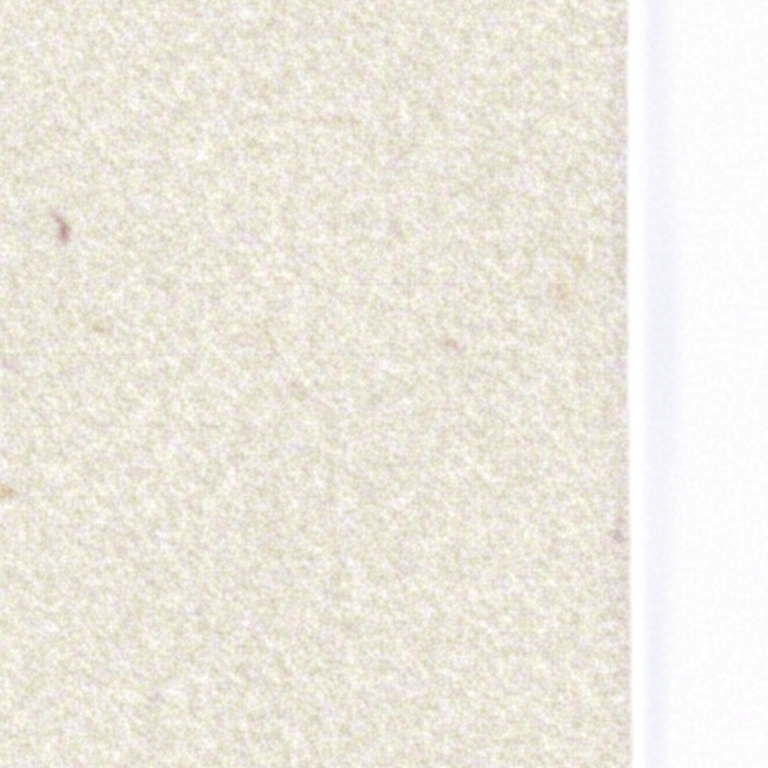
Give the GLSL for this texture, as a WebGL 1 fragment shader.

```glsl
precision highp float;
// Cream fibrous paper with small flecks, its right edge lying on a white sheet.
#define EDGE_X 0.817
#define EDGE_SOFT 0.0045
#define GRAIN_SCALE 50.0
#define GRAIN_AMOUNT 0.125
#define FINE_AMOUNT 0.075
#define TINT_AMOUNT 0.115
#define PAPER vec3(0.924, 0.901, 0.861)
#define SHEET vec3(0.990, 0.988, 0.992)
#define SHADOW vec3(0.948, 0.948, 0.980)
#define LINE_GAP 0.0925

uniform vec2 u_resolution;

vec2 hash2(vec2 p) {
  vec2 q = vec2(dot(p, vec2(127.1, 311.7)), dot(p, vec2(269.5, 183.3)));
  return fract(sin(q) * 43758.55);
}

// Distance to the nearest scattered point, centred near zero.
float cellular(vec2 p) {
  vec2 cell = floor(p), local = fract(p);
  float nearest = 4.0;
  for (int j = -1; j <= 1; j++) {
    for (int i = -1; i <= 1; i++) {
      vec2 offset = vec2(float(i), float(j));
      vec2 d = offset + hash2(cell + offset) - local;
      nearest = min(nearest, dot(d, d));
    }
  }
  return sqrt(nearest) - 0.47;
}

// Soft elongated mark; angle is measured from the x axis.
float fleck(vec2 p, vec2 centre, vec2 radius, float angle) {
  vec2 d = p - centre;
  float c = cos(angle), s = sin(angle);
  vec2 q = vec2(c * d.x + s * d.y, c * d.y - s * d.x) / radius;
  return exp(-dot(q, q));
}

vec3 paperColour(vec2 uv) {
  // Fibres run down to the right; coarse and fine layers.
  vec2 along = vec2(dot(uv, vec2(0.7, -0.714)), dot(uv, vec2(0.714, 0.7)));
  vec2 fibre = along * vec2(0.72, 1.2);
  float grain = 0.55 * cellular(fibre * GRAIN_SCALE)
              - 0.6 * cellular(fibre * GRAIN_SCALE * 1.5 + 17.0)
              - 0.3 * cellular(uv * GRAIN_SCALE * 0.5 + 31.0);
  float fine = cellular(uv * 112.0 + 5.0) - cellular(uv * 165.0 + 43.0);
  vec3 col = PAPER + GRAIN_AMOUNT * grain * vec3(0.86, 1.0, 1.12);
  col += FINE_AMOUNT * fine * vec3(0.95, 1.0, 1.05);

  // Mottling between yellow and violet, and between pink and green.
  float tint = 0.6 * cellular(uv * 38.0 + 9.0) + 0.6 * cellular(along * 70.0 + 3.0);
  col += TINT_AMOUNT * tint * vec3(0.1, -0.02, 1.0);
  float blush = cellular(uv * 52.0 + 71.0);
  col += 0.045 * blush * vec3(0.6, -0.5, 0.2);
  col += 0.004 * sin(uv.x * 9.0 + 2.0 * sin(uv.y * 7.0));

  // Faint ruled seams, stronger near mid height.
  float seam = abs(fract((uv.y - 0.353) / LINE_GAP + 0.5) - 0.5) * LINE_GAP;
  float seamFade = exp(-pow((uv.y - 0.47) / 0.2, 2.0));
  col -= 0.018 * seamFade * (1.0 - smoothstep(0.0005, 0.0022, seam));

  // Violet-brown flecks.
  float dark = 0.85 * fleck(uv, vec2(0.084, 0.696), vec2(0.014, 0.0075), 1.65);
  dark += 0.4 * fleck(uv, vec2(0.074, 0.716), vec2(0.012, 0.006), 2.1);
  dark += 0.35 * fleck(uv, vec2(0.803, 0.307), vec2(0.014, 0.008), 1.57);
  dark += 0.2 * fleck(uv, vec2(0.517, 0.698), vec2(0.015, 0.007), 2.1);
  dark += 0.25 * fleck(uv, vec2(0.013, 0.522), vec2(0.018, 0.006), 2.4);
  dark += 0.24 * fleck(uv, vec2(0.397, 0.488), vec2(0.034, 0.006), 2.45);
  col -= dark * vec3(0.23, 0.35, 0.32);

  // Tan flecks.
  float tan1 = 0.85 * fleck(uv, vec2(0.010, 0.359), vec2(0.012, 0.008), 0.0);
  tan1 += 0.5 * fleck(uv, vec2(0.727, 0.617), vec2(0.02, 0.01), 2.1);
  tan1 += 0.4 * fleck(uv, vec2(0.755, 0.660), vec2(0.013, 0.009), 2.5);
  tan1 += 0.45 * fleck(uv, vec2(0.588, 0.551), vec2(0.016, 0.008), 2.9);
  tan1 += 0.4 * fleck(uv, vec2(0.130, 0.572), vec2(0.014, 0.007), 2.9);
  tan1 += 0.35 * fleck(uv, vec2(0.310, 0.561), vec2(0.015, 0.008), 0.3);
  tan1 += 0.3 * fleck(uv, vec2(0.350, 0.558), vec2(0.028, 0.007), 2.15);
  tan1 += 0.2 * fleck(uv, vec2(0.335, 0.805), vec2(0.017, 0.009), 2.4);
  col -= tan1 * vec3(0.12, 0.21, 0.27);

  // The margin darkens and cools toward the cut edge.
  float margin = smoothstep(0.775, EDGE_X, uv.x);
  return col + margin * vec3(-0.025, -0.032, -0.012);
}

vec3 sheetColour(vec2 uv) {
  float drift = 0.009 * sin(uv.y * 6.0 + 1.4);
  float band = smoothstep(0.834, 0.85, uv.x)
             * (1.0 - smoothstep(0.860, 0.890, uv.x + drift));
  vec3 col = mix(SHEET, SHADOW, band * (0.8 + 0.15 * sin(uv.y * 14.0)));
  float speck = cellular(uv * 120.0);
  float hue = cellular(uv * 75.0 + 21.0);
  return col + 0.024 * speck + 0.028 * hue * vec3(0.5, -0.4, 0.4);
}

void main() {
  vec2 uv = gl_FragCoord.xy / u_resolution;
  // The cut leans slightly right toward the bottom.
  float edge = EDGE_X + 0.005 * (1.0 - smoothstep(0.0, 0.65, uv.y))
             + 0.0005 * sin(uv.y * 47.0);
  float onSheet = smoothstep(edge - EDGE_SOFT, edge + EDGE_SOFT, uv.x);
  vec3 col = mix(paperColour(uv), sheetColour(uv), onSheet);

  // Bright rim just outside the cut.
  float rim = (uv.x - edge - 0.009) / 0.007;
  col += 0.02 * exp(-rim * rim);
  gl_FragColor = vec4(clamp(col, 0.0, 1.0), 1.0);
}
```
